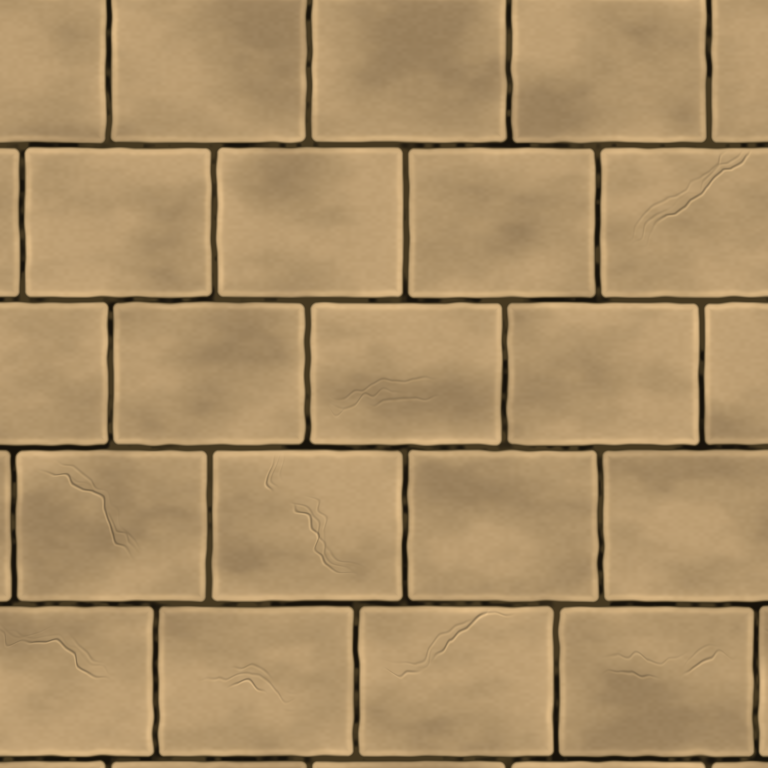
Write a Shadertoy shader that draws this texture.

```glsl
#define ROWS 5
#define COLUMNS 4
#define ORIGIN_Y 0.012
#define GAP 0.0043
#define CORNER 0.007
#define WOBBLE 0.0028
#define RIM_WIDTH 0.0036
#define CLOUD_SCALE 9.0
#define CRACK_CHANCE 0.55
#define CRACK_WIDTH 0.0017
#define GRAIN 0.022

const vec3 LIGHT_STONE = vec3(0.74, 0.62, 0.45);
const vec3 STONE = vec3(0.68, 0.57, 0.41);
const vec3 DULL_STONE = vec3(0.60, 0.50, 0.36);
const vec3 EARTH = vec3(0.45, 0.38, 0.26);
const vec3 SOIL = vec3(0.27, 0.22, 0.13);
const vec3 SOOT = vec3(0.09, 0.07, 0.04);

// Per course, bottom first: joint height offset, stagger and widening
const float LIFT[ROWS] = float[](0.0, 0.0015, 0.005, -0.0025, -0.001);
const float STAGGER[ROWS] = float[](0.875, 0.10, 0.615, 0.115, 0.63);
const float DRIFT[ROWS] = float[](0.042, 0.019, 0.026, 0.0, 0.042);

float hash(vec2 p) {
    vec3 q = fract(vec3(p.xyx) * 0.1031);
    q += dot(q, q.yzx + 33.33);
    return fract((q.x + q.y) * q.z);
}

float noise(vec2 p) {
    vec2 i = floor(p), f = fract(p);
    f = f * f * (3.0 - 2.0 * f);
    return mix(mix(hash(i), hash(i + vec2(1, 0)), f.x),
               mix(hash(i + vec2(0, 1)), hash(i + vec2(1, 1)), f.x), f.y);
}

float fbm(vec2 p) {
    float sum = 0.0, amp = 0.533;
    for (int i = 0; i < 4; i++) {
        sum += amp * noise(p);
        p = mat2(1.6, 1.2, -1.2, 1.6) * p + 17.3;
        amp *= 0.5;
    }
    return sum;
}

float bedJoint(int row) {
    return float(row) / float(ROWS) + LIFT[row % ROWS];
}

float headJoint(int row, int col) {
    float turn = float(col / COLUMNS), c = float(col % COLUMNS);
    float middle = 0.5 * float(COLUMNS - 1);
    return turn + (c + STAGGER[row] + DRIFT[row] * (c - middle)) / float(COLUMNS);
}

float roundedBox(vec2 p, vec2 halfSize) {
    vec2 q = abs(p) - halfSize + CORNER;
    return length(max(q, 0.0)) + min(max(q.x, q.y), 0.0) - CORNER;
}

// Embossed fissure with fainter strands beside it: negative is groove, positive lip
float cracks(vec2 p, float seed) {
    float angle = mix(-1.1, 1.1, hash(vec2(seed, 2.0)));
    vec2 along = vec2(cos(angle), sin(angle));
    vec2 q = vec2(dot(p, along), dot(p, vec2(-along.y, along.x)));
    q += 0.09 * (vec2(hash(vec2(seed, 3.0)), hash(vec2(seed, 4.0))) - 0.5);
    float reach = mix(0.06, 0.13, hash(vec2(seed, 5.0)));
    float relief = 0.0;
    for (int i = 0; i < 3; i++) {
        float s = float(i);
        float bend = 0.055 * (noise(vec2(q.x * 18.0, seed + s * 0.15)) - 0.5)
                   + 0.012 * (noise(vec2(q.x * 75.0, seed + s * 3.7)) - 0.5);
        float d = (q.y - bend - s * 0.008) / CRACK_WIDTH;
        float fade = 1.0 - smoothstep(reach * 0.5, reach, abs(q.x));
        fade *= smoothstep(0.15, 0.6, noise(vec2(q.x * 25.0, seed + s * 9.0)));
        fade *= i == 0 ? 1.0 : 0.4;
        relief += fade * (0.6 * exp(-(d + 1.7) * (d + 1.7)) - exp(-d * d));
    }
    return relief;
}

void mainImage(out vec4 fragColor, in vec2 fragCoord) {
    vec2 uv = fragCoord / iResolution.xy;
    float pixel = 1.0 / min(iResolution.x, iResolution.y);

    // Uneven outlines
    vec2 warp = vec2(noise(uv * 45.0), noise(uv * 45.0 + 71.0)) - 0.5;
    vec2 p = uv + WOBBLE * warp;

    // Find the block and its bounds
    p.y = fract(p.y - ORIGIN_Y);
    int row = 0, col = 0;
    for (int i = 1; i < ROWS; i++) if (p.y >= bedJoint(i)) row = i;
    float start = headJoint(row, 0);
    p.x = start + fract(p.x - start);
    for (int i = 1; i < COLUMNS; i++) if (p.x >= headJoint(row, i)) col = i;
    vec2 low = vec2(headJoint(row, col), bedJoint(row));
    vec2 high = vec2(headJoint(row, col + 1), bedJoint(row + 1));
    vec2 local = p - 0.5 * (low + high);
    float depth = -roundedBox(local, 0.5 * (high - low) - GAP);
    float seed = float(row * COLUMNS + col) * 7.0 + 11.0;

    // Cloudy stone face with fine grain
    float cloud = fbm(local * vec2(0.8, 1.4) * CLOUD_SCALE + seed * 3.1);
    cloud += 0.08 * (hash(vec2(seed, 1.0)) - 0.5);
    cloud += (row == 2 || row == 3) ? 0.06 : 0.0;
    vec3 color = mix(DULL_STONE, STONE, smoothstep(0.25, 0.52, cloud));
    color = mix(color, LIGHT_STONE, smoothstep(0.48, 0.72, cloud));
    color += GRAIN * (noise(uv * vec2(150.0, 230.0)) - 0.5);

    // Cracks on some blocks
    if (hash(vec2(seed, 6.0)) < CRACK_CHANCE)
        color *= 1.0 + 0.24 * cracks(local, seed) * smoothstep(0.0, 0.012, depth);

    // Worn pale rim, with a soft glow behind it
    float rim = (depth - 0.0045) / RIM_WIDTH;
    float wear = 0.35 + 0.65 * noise(uv * 28.0 + 5.0);
    color += LIGHT_STONE * (0.14 * wear * exp(-rim * rim) + 0.06 * exp(-max(depth, 0.0) / 0.014));

    // Recessed joints with patches of soot
    float soot = smoothstep(0.42, 0.68, 0.6 * noise(uv * 12.0 + 3.0) + 0.4 * noise(uv * 95.0));
    vec3 joint = mix(EARTH, SOIL, smoothstep(-0.001, 0.0025, -depth));
    joint = mix(joint, SOOT, soot * smoothstep(0.0005, 0.0035, -depth));
    float soften = max(0.002, pixel);
    color = mix(joint, color, smoothstep(-soften, soften, depth));

    fragColor = vec4(color, 1.0);
}
```
